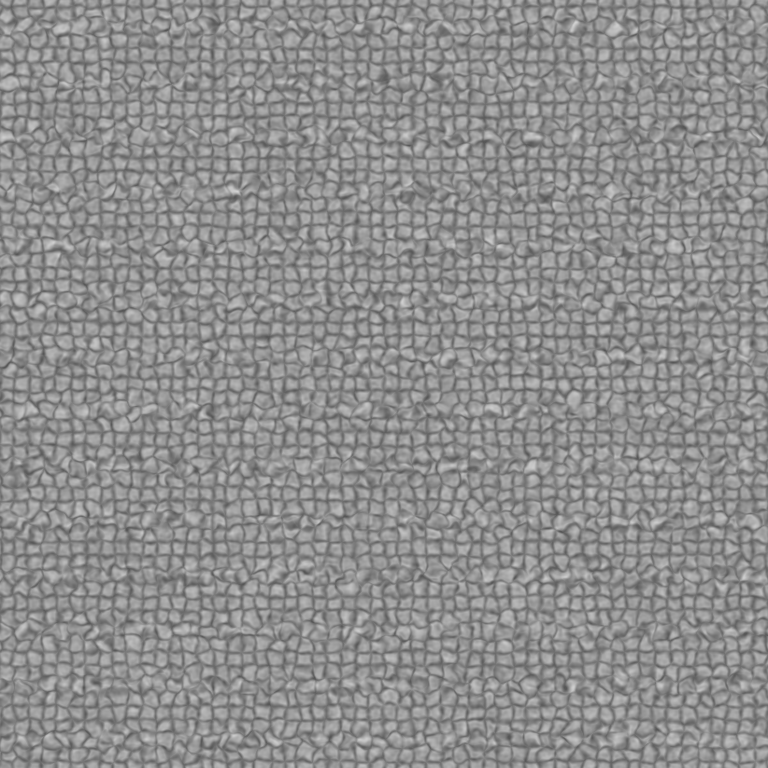
Give the GLSL for this texture, as a three.js fragment shader.

```glsl
varying vec2 vUv;

const vec2 NUB_GRID = vec2(18.0, 14.0);
const vec2 GRAIN_GRID = vec2(54.0, 56.0);
const float GROOVE_TONE = 0.43;
const float GRAIN_TONE = 0.635;

vec2 hash2(vec2 p) {
  vec3 q = fract(p.xyx * vec3(0.1031, 0.1030, 0.0973));
  q += dot(q, q.yzx + 33.33);
  return fract((q.xx + q.yz) * q.zy);
}

// Smooth gradient noise, roughly -0.7 to 0.7
float corner(vec2 cell, vec2 offset, vec2 f) {
  return dot(hash2(cell + offset) * 2.0 - 1.0, f - offset);
}

float noise(vec2 p) {
  vec2 i = floor(p);
  vec2 f = fract(p);
  vec2 u = f * f * f * (f * (f * 6.0 - 15.0) + 10.0);
  float low = mix(corner(i, vec2(0.0), f), corner(i, vec2(1.0, 0.0), f), u.x);
  float high = mix(corner(i, vec2(0.0, 1.0), f), corner(i, vec2(1.0), f), u.x);
  return mix(low, high, u.y);
}

// Jittered grid: x is the gap to the nearest groove, y a random grain value
vec2 grains(vec2 p, vec2 jitter) {
  vec2 base = floor(p);
  float nearest = 9.0;
  float second = 9.0;
  float shade = 0.0;
  for (int j = -1; j <= 1; j++) {
    for (int i = -1; i <= 1; i++) {
      vec2 cell = base + vec2(float(i), float(j));
      vec2 rnd = hash2(cell);
      float d = length(cell + 0.5 + (rnd - 0.5) * jitter - p);
      if (d < nearest) {
        second = nearest;
        nearest = d;
        shade = fract(rnd.x * 17.0 + rnd.y * 31.0);
      } else {
        second = min(second, d);
      }
    }
  }
  return vec2(second - nearest, shade);
}

float blob(vec2 p, vec2 radius) {
  vec2 q = p / radius;
  return exp(-dot(q, q));
}

// Raised knot: x is its lit crown, y the shadow beneath it
vec2 nub(vec2 p) {
  vec2 cell = floor(p);
  vec2 rnd = hash2(cell + 71.0);
  vec2 style = hash2(cell + 153.0);
  vec2 q = fract(p) - 0.5 - (rnd - 0.5) * vec2(0.14, 0.10);
  q.y *= NUB_GRID.x / NUB_GRID.y;
  float angle = mix(-0.4, 0.75, style.x);
  float c = cos(angle);
  float s = sin(angle);
  q = vec2(c * q.x + s * q.y, c * q.y - s * q.x);
  q.y += q.x * q.x * 0.8;
  float strength = mix(0.35, 1.0, style.y);
  float crown = blob(q - vec2(0.0, 0.06), vec2(0.22, 0.10));
  float shadow = blob(q + vec2(-0.03, 0.11), vec2(0.20, 0.055));
  return vec2(crown, shadow) * strength;
}

void main() {
  // Rows holding knots are more disturbed than the plain weave
  float knotRow = 0.5 - 0.5 * cos(6.28318 * vUv.y * NUB_GRID.y);
  vec2 bend = vec2(noise(vUv * 58.0), noise(vUv * 62.0 + 37.0));
  vec2 warped = vUv + bend * mix(0.005, 0.012, knotRow);

  // Rounded grains parted by soft grooves
  vec2 jitter = mix(vec2(0.38, 0.25), vec2(0.7, 0.6), knotRow);
  vec2 grain = grains(warped * GRAIN_GRID + vec2(0.0, 0.5), jitter);
  float dome = smoothstep(-0.04, 0.52, grain.x);
  float tone = mix(GROOVE_TONE, GRAIN_TONE, dome);
  tone += (grain.y - 0.5) * 0.055 * dome;

  // Knots cover the grain around them
  vec2 knot = nub(vUv * NUB_GRID + bend * 0.10);
  tone = mix(tone, 0.70, knot.x * 0.55);
  tone += knot.x * 0.05;
  tone = mix(tone, 0.40, knot.y * 0.75);

  // Fibre relief, slightly drawn out along the rows
  tone += noise(warped * vec2(85.0, 115.0)) * mix(0.11, 0.20, knotRow);
  tone += noise(vUv * vec2(150.0, 165.0) + 19.0) * 0.10;
  tone += noise(vUv * vec2(7.0, 12.0)) * 0.02;

  gl_FragColor = vec4(vec3(clamp(tone + 0.01, 0.34, 0.84)), 1.0);
}
```
